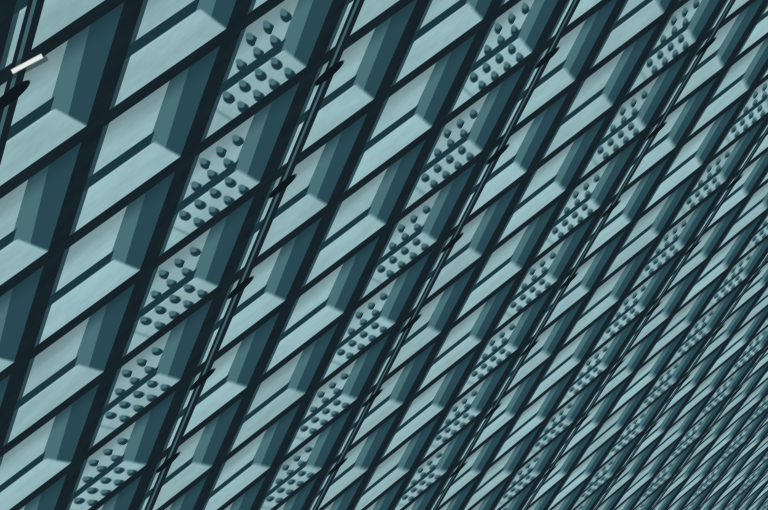
Give the GLSL for this pattern, as a WebGL 1 fragment shader.

```glsl
precision highp float;
// A steel lattice facade receding to the lower right. A projective map turns
// the canvas into lattice cells; each cell holds two pale plates, a shaded web
// and dark bars. Every third column is bolted and followed by a hanging rod.

uniform vec2 u_resolution;

const vec3 BAR = vec3(0.085, 0.135, 0.155);
const vec3 SHADOW = vec3(0.11, 0.21, 0.25);
const vec3 WEB = vec3(0.16, 0.29, 0.33);
const vec3 FACET = vec3(0.29, 0.44, 0.47);
const vec3 PLATE = vec3(0.57, 0.71, 0.73);

float hash(vec2 p) {
  return fract(sin(dot(p, vec2(127.1, 311.7))) * 43758.5);
}

float cornerSlope(vec2 cell, vec2 offset) {
  float angle = 6.2832 * hash(cell);
  return dot(vec2(cos(angle), sin(angle)), offset);
}

float gradientNoise(vec2 p) {
  vec2 i = floor(p), f = fract(p);
  vec2 s = f * f * f * (f * (f * 6.0 - 15.0) + 10.0);
  vec2 x = vec2(1.0, 0.0);
  return mix(mix(cornerSlope(i, f), cornerSlope(i + x, f - x), s.x),
             mix(cornerSlope(i + x.yx, f - x.yx), cornerSlope(i + 1.0, f - 1.0), s.x), s.y);
}

// Inverse perspective: x counts steep bars, y counts shallow bars downward.
vec2 lattice(vec2 p) {
  vec2 across = p * 0.078 - vec2(0.794, 0.6015);
  vec2 down = p * 0.06 - vec2(-0.0641, -0.1969);
  vec2 start = vec2(0.539, 0.902) - p;
  float det = across.x * down.y - down.x * across.y;
  vec2 cell = vec2(start.x * down.y - down.x * start.y,
                   across.x * start.y - start.x * across.y) / det;
  return vec2(3.0 * cell.x, cell.y) + 0.5;
}

float inside(float depth, float blur) {
  return smoothstep(-blur, blur, depth);
}

// Offset to the nearest bolt of a sheared grid, in near-square units.
vec2 boltOffset(vec2 p, vec2 origin, vec2 pitch, vec2 count, float shear) {
  p.x += shear * p.y;
  vec2 n = clamp(floor((p - origin) / pitch + 0.5), vec2(0.0), count - 1.0);
  vec2 d = p - origin - n * pitch;
  d.x -= shear * d.y;
  return d.x * vec2(0.89, 0.67) + d.y * vec2(0.41, 0.88);
}

vec3 facade(vec2 p) {
  float pixel = 1.0 / u_resolution.y;
  vec2 g = lattice(p);
  vec2 blur = 0.5 * (abs(lattice(p + vec2(pixel, 0.0)) - g) + abs(lattice(p + vec2(0.0, pixel)) - g));
  vec2 id = floor(g);
  vec2 q = vec2(fract(g.x), 1.0 - fract(g.y));
  float slant = q.x + 0.88 * q.y;
  float soft = blur.x + blur.y;
  float grime = gradientNoise(g * vec2(3.0, 7.0)) + 0.5 * gradientNoise(g * vec2(14.0, 23.0));
  float tone = 1.0 + 0.08 * (hash(id) - 0.5) + 0.06 * grime;

  // Web behind the plates, folded into two facets
  vec3 color = mix(FACET, WEB, inside(q.x - 0.75 + 0.06 * q.y, blur.x));
  color = mix(color, SHADOW, 0.7 * smoothstep(0.7, 1.0, q.y));

  // Upper plate, the shadowed gap, then the lower plate
  float upper = inside(0.55 - q.x, blur.x) * inside(q.y - 0.5, blur.y);
  color = mix(color, PLATE * tone * mix(0.98, 0.78, smoothstep(0.65, 0.95, q.y)), upper);
  float gap = inside(0.07 - abs(q.y - 0.47), blur.y) * inside(0.57 - q.x, blur.x);
  color = mix(color, SHADOW, gap);
  float lower = inside(0.98 - slant, soft) * inside(0.43 - q.y, blur.y);
  color = mix(color, PLATE * tone * (0.97 + 0.1 * q.y), lower);
  float lip = inside(0.012 - abs(q.y - 0.425), blur.y) * inside(0.96 - slant, soft);
  color = mix(color, PLATE * 1.12, 0.55 * lip);

  // Bolts, a plate seam and small cast shadows
  float column = mod(id.x, 3.0);
  if (column < 0.5) {
    float seam = inside(0.008 - abs(slant - 0.38), soft) * lower;
    color = mix(color, FACET, 0.6 * seam);
    vec2 a = boltOffset(q, vec2(0.5, 0.14), vec2(0.125, 0.22), vec2(4.0, 2.0), 0.88);
    vec2 b = boltOffset(q, vec2(0.2, 0.6), vec2(0.13, 0.2), vec2(3.0, 2.0), 0.0);
    vec2 d = dot(a, a) < dot(b, b) ? a : b;
    float edge = 0.5 * soft;
    color = mix(color, SHADOW, inside(0.036 - length(d - vec2(0.008, -0.014)), edge));
    color = mix(color, FACET, inside(0.024 - length(d - vec2(-0.006, 0.012)), edge));
  }

  // Bars and the shadow falling to the right of each steep bar
  color = mix(color, SHADOW, 0.85 * inside(0.115 - q.x, blur.x));
  float steep = max(inside(0.075 - q.x, blur.x), inside(q.x - 0.92, blur.x));
  float shallow = max(inside(0.065 - q.y, blur.y), inside(q.y - 0.945, blur.y));
  color = mix(color, BAR * (1.0 + 0.15 * grime), max(steep, shallow));

  // Hanging rod with a pale edge and a clamp at each crossing
  float rod = mod(g.x, 3.0) - 1.22;
  color = mix(color, BAR, inside(0.06 - abs(rod), blur.x));
  color = mix(color, FACET, 0.8 * inside(0.016 - abs(rod + 0.012), blur.x));
  vec2 clampSize = vec2(rod / 0.12, (fract(g.y + 0.3) - 0.5) / 0.06);
  color = mix(color, BAR * 0.7, inside(1.0 - length(clampSize), 6.0 * soft));

  // One chink of daylight at the upper left
  vec2 chink = p - vec2(0.053, 0.875);
  chink = vec2(0.88 * chink.x + 0.47 * chink.y, 0.88 * chink.y - 0.47 * chink.x);
  color = mix(color, BAR, inside(0.0, pixel) * inside(0.014 - abs(chink.y), pixel) * inside(0.04 - abs(chink.x), pixel));
  return mix(color, vec3(0.9, 0.92, 0.9), inside(0.005 - abs(chink.y), pixel) * inside(0.034 - abs(chink.x), pixel));
}

void main() {
  vec3 sum = vec3(0.0);
  for (int i = 0; i < 4; i++) {
    vec2 corner = vec2(mod(float(i), 2.0), floor(float(i) / 2.0));
    sum += facade((gl_FragCoord.xy + 0.5 * corner - 0.25) / u_resolution.y);
  }
  gl_FragColor = vec4(sum / 4.0, 1.0);
}
```
